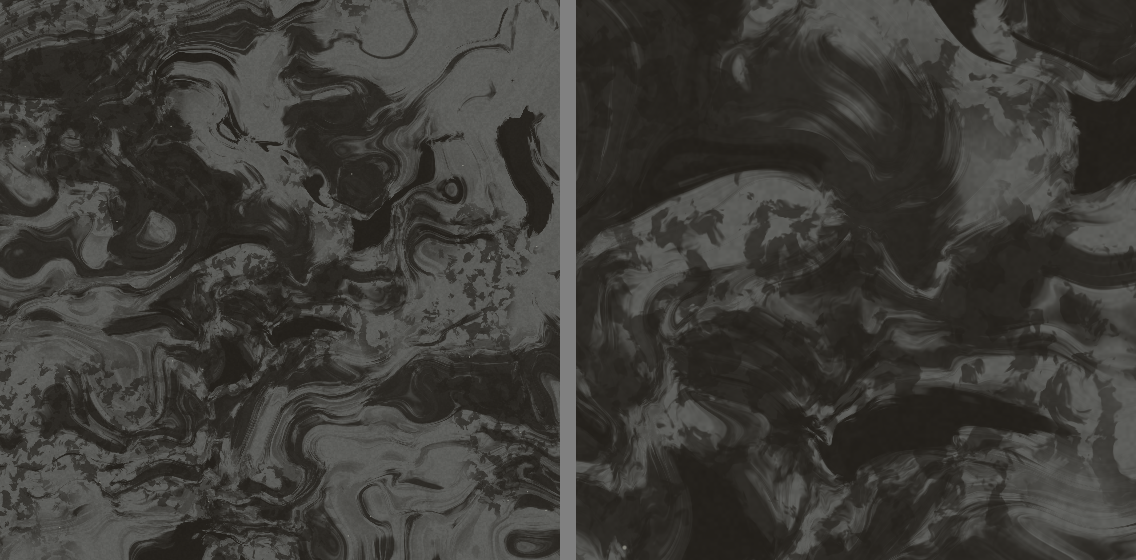
Left, the full canvas; right, a detail of the centre.
A three.js fragment shader for this texture:

```glsl
varying vec2 vUv;

const vec3 STONE_GREY = vec3(0.364, 0.366, 0.354);
const vec3 VEIN_BROWN = vec3(0.138, 0.126, 0.108);
const vec3 GLINT = vec3(0.62, 0.62, 0.58);

float hash(vec2 p) {
  vec3 q = fract(vec3(p.xyx) * 0.1031);
  q += dot(q, q.yzx + 33.33);
  return fract((q.x + q.y) * q.z);
}

float valueNoise(vec2 p) {
  vec2 cell = floor(p);
  vec2 f = fract(p);
  vec2 u = f * f * f * (f * (f * 6.0 - 15.0) + 10.0);
  float low = mix(hash(cell), hash(cell + vec2(1.0, 0.0)), u.x);
  float high = mix(hash(cell + vec2(0.0, 1.0)), hash(cell + vec2(1.0, 1.0)), u.x);
  return mix(low, high, u.y);
}

// Layered noise, normalised to 0..1
float fbm(vec2 p, int octaves, float gain) {
  float sum = 0.0;
  float total = 0.0;
  float weight = 1.0;
  for (int i = 0; i < 6; i++) {
    if (i >= octaves) break;
    sum += weight * valueNoise(p);
    total += weight;
    weight *= gain;
    p = mat2(1.6, 1.2, -1.2, 1.6) * p + 17.3;
  }
  return sum / total;
}

// Pushes a point along a noisy flow
vec2 warp(vec2 p, float scale, float strength, vec2 seed) {
  vec2 s = p * scale + seed;
  vec2 push = vec2(fbm(s, 3, 0.5), fbm(s + vec2(41.7, 23.1), 3, 0.5)) - 0.5;
  return p + strength * push;
}

// Long fibres, stretched along the given angle
float fibres(vec2 p, float angle, vec2 scale) {
  float c = cos(angle);
  float s = sin(angle);
  return fbm(mat2(c, -s, s, c) * p * scale + 60.0, 6, 0.66);
}

// Sparse bright pinpoints, one candidate per cell
float glints(vec2 p, float cells, float share, float radius) {
  vec2 g = p * cells;
  vec2 id = floor(g);
  vec2 centre = 0.25 + 0.5 * vec2(hash(id + 7.0), hash(id + 91.0));
  float dist = length(fract(g) - centre) / cells;
  float chosen = step(1.0 - share, hash(id + 153.0));
  return chosen * (1.0 - smoothstep(0.3 * radius, radius, dist));
}

void main() {
  vec2 p = vUv;
  vec2 swirl = warp(p, 3.6, 0.50, vec2(5.0, 12.0));
  vec2 flow = warp(swirl, 10.0, 0.12, vec2(31.0, 3.0));
  vec2 frayed = warp(flow, 42.0, 0.020, vec2(14.0, 77.0));

  // Calm plains alternate with busy, veined ground
  float busy = smoothstep(0.36, 0.62, fbm(warp(p, 5.0, 0.3, vec2(8.0)) * 4.2 + 21.0, 4, 0.5));
  float strand = fibres(frayed, 0.45, vec2(9.0, 25.0));
  float veins = smoothstep(0.495, 0.66, strand + 0.20 * (busy - 0.5));

  // Solid dark pools with frayed edges
  float poolField = fbm(frayed * vec2(6.0, 8.5) + 73.0, 5, 0.5) + 0.55 * (strand - 0.5);
  float pools = smoothstep(0.635, 0.70, poolField);

  // Crumbly speckle, stronger to the left
  float crumbZone = smoothstep(0.47, 0.62, fbm(p * 4.5 + 110.0, 4, 0.5) + 0.24 * (0.5 - p.x));
  float crumbs = smoothstep(0.50, 0.62, fbm(warp(p, 40.0, 0.02, vec2(2.0)) * 72.0, 4, 0.6));

  // Thin smoky veil
  float veil = smoothstep(0.40, 0.64, fibres(frayed, 0.8, vec2(18.0, 58.0)));

  float light = (1.0 - 0.94 * pools) * (1.0 - 0.82 * veins);
  light *= (1.0 - 0.65 * crumbs * crumbZone) * (1.0 - 0.42 * veil * (0.15 + 0.85 * busy));

  // Fine surface grain and glints
  vec3 colour = mix(VEIN_BROWN, STONE_GREY, light);
  float grain = 0.6 * valueNoise(p * 420.0) + 0.4 * valueNoise(p * 230.0 + 9.0) - 0.5;
  colour += 0.05 * grain * (0.35 + 0.65 * light);
  colour = mix(colour, GLINT, 0.75 * glints(p, 60.0, 0.006, 0.0018));
  gl_FragColor = vec4(colour, 1.0);
}
```
